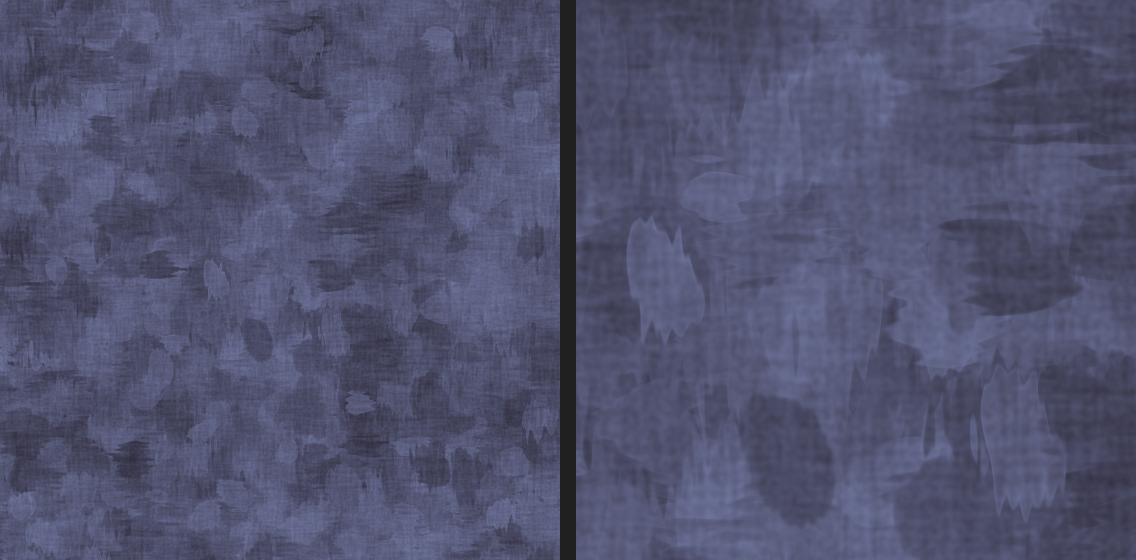
Left: the whole. Right: its middle third, enlarged.
Reproduce this texture procedurally as a three.js fragment shader.

```glsl
// Muted slate-violet canvas built from overlapping dry-brush dabs and woven streaks.
varying vec2 vUv;

const vec3 MID_COLOUR = vec3(0.318, 0.326, 0.439);
const vec3 TONE_SPAN = vec3(0.130, 0.148, 0.198);   // colour change per unit of tone
const int LAYERS = 6;
const float FIRST_CELLS = 7.0;          // dabs across the canvas in the lowest layer
const float CELLS_STEP = 2.4;           // extra dabs across for each layer above
const vec2 DAB_RADIUS = vec2(0.36, 0.68);
const vec2 DAB_OPACITY = vec2(0.15, 0.80);
const float DAB_CONTRAST = 1.35;
const float EDGE_SOFTNESS = 0.07;
const float EDGE_RAGGEDNESS = 1.1;
const float RIM_LIGHT = 0.16;
const vec2 STREAK_FREQ = vec2(24.0, 165.0);         // along and across a bristle mark
const float STREAK_CONTRAST = 0.75;
const float WARP_FREQ = 15.0;
const float WARP_AMOUNT = 0.022;
const float CLOUD_FREQ = 4.5;
const float CLOUD_CONTRAST = 0.55;
const float WEAVE_CONTRAST = 0.26;
const float GRAIN_FREQ = 210.0;
const float GRAIN_CONTRAST = 0.24;

vec2 hash2(vec2 p) {
  vec3 q = fract(p.xyx * vec3(0.1031, 0.1030, 0.0973));
  q += dot(q, q.yzx + 33.33);
  return fract((q.xx + q.yz) * q.zy);
}

float cornerSlope(vec2 cell, vec2 offset) {
  float angle = 6.28319 * hash2(cell).x;
  return dot(vec2(cos(angle), sin(angle)), offset);
}

// Gradient noise, roughly -0.7 to 0.7
float gradientNoise(vec2 p) {
  vec2 i = floor(p);
  vec2 f = p - i;
  vec2 u = f * f * f * (f * (f * 6.0 - 15.0) + 10.0);
  vec2 e = vec2(1.0, 0.0);
  float low = mix(cornerSlope(i, f), cornerSlope(i + e, f - e), u.x);
  float high = mix(cornerSlope(i + e.yx, f - e.yx), cornerSlope(i + e.xx, f - e.xx), u.x);
  return mix(low, high, u.y);
}

// Bristle marks: x runs horizontally, y runs vertically
vec2 bristles(vec2 p, float seed) {
  vec2 shift = vec2(31.0, 57.0) * (seed + 1.0);
  vec2 fine = vec2(gradientNoise(p * STREAK_FREQ + shift),
                   gradientNoise(p * STREAK_FREQ.yx + shift.yx));
  vec2 broad = vec2(gradientNoise(p * STREAK_FREQ * 0.45 + shift.yx),
                    gradientNoise(p * STREAK_FREQ.yx * 0.45 + shift));
  return fine * 0.75 + broad * 0.6;
}

// Paints one jittered layer of dabs over the tone below
float paintDabs(float tone, vec2 p, vec2 streaks, float cells, float seed) {
  vec2 q = p * cells + seed * 0.37;
  vec2 home = floor(q);
  for (int y = -1; y <= 1; y++) {
    for (int x = -1; x <= 1; x++) {
      vec2 cell = home + vec2(float(x), float(y));
      vec2 key = cell + 71.0 * (seed + 1.0);
      vec2 place = hash2(key);
      vec2 look = hash2(key + 19.7);
      vec2 brush = hash2(key + 43.1);

      // Shape: a stretched disc whose edge is frayed along the stroke
      float streak = brush.x < 0.5 ? streaks.x : streaks.y;
      vec2 offset = q - cell - mix(vec2(0.1), vec2(0.9), place);
      offset *= brush.x < 0.5 ? vec2(0.92, 1.1) : vec2(1.1, 0.92);
      float radius = mix(DAB_RADIUS.x, DAB_RADIUS.y, fract(place.x * 7.0 + look.y));
      float fray = EDGE_RAGGEDNESS * mix(0.12, 1.0, brush.y);
      float edge = length(offset) / radius - 1.0 + fray * streak;
      float mask = 1.0 - smoothstep(-EDGE_SOFTNESS, EDGE_SOFTNESS, edge);

      // Paint: flat tone, bristle texture and a faint ridge at the rim
      float paint = (look.x - 0.5) * DAB_CONTRAST;
      paint += streak * STREAK_CONTRAST * mix(0.25, 1.0, brush.y * brush.y);
      paint += RIM_LIGHT * smoothstep(-0.22, 0.0, edge);
      float opacity = mix(DAB_OPACITY.x, DAB_OPACITY.y, look.y);
      tone = mix(tone, paint, mask * opacity);
    }
  }
  return tone;
}

void main() {
  vec2 p = vUv;
  vec2 warp = vec2(gradientNoise(p * WARP_FREQ), gradientNoise(p * WARP_FREQ + 83.0));
  vec2 wobbly = p + WARP_AMOUNT * warp;

  // Overlapping dabs, from large to small
  float tone = 0.0;
  for (int i = 0; i < LAYERS; i++) {
    float seed = float(i);
    vec2 streaks = bristles(p + warp * 0.004, seed);
    tone = paintDabs(tone, wobbly, streaks, FIRST_CELLS + CELLS_STEP * seed, seed);
  }

  // Broad light and dark areas
  tone += CLOUD_CONTRAST * gradientNoise(p * CLOUD_FREQ + 12.3);

  // Cloth weave and fine grain
  vec2 weave = bristles(p * 1.25, 9.0);
  tone += WEAVE_CONTRAST * (weave.x + weave.y);
  tone += GRAIN_CONTRAST * gradientNoise(p * GRAIN_FREQ + 5.0);

  gl_FragColor = vec4(clamp(MID_COLOUR + TONE_SPAN * tone, 0.0, 1.0), 1.0);
}
```
